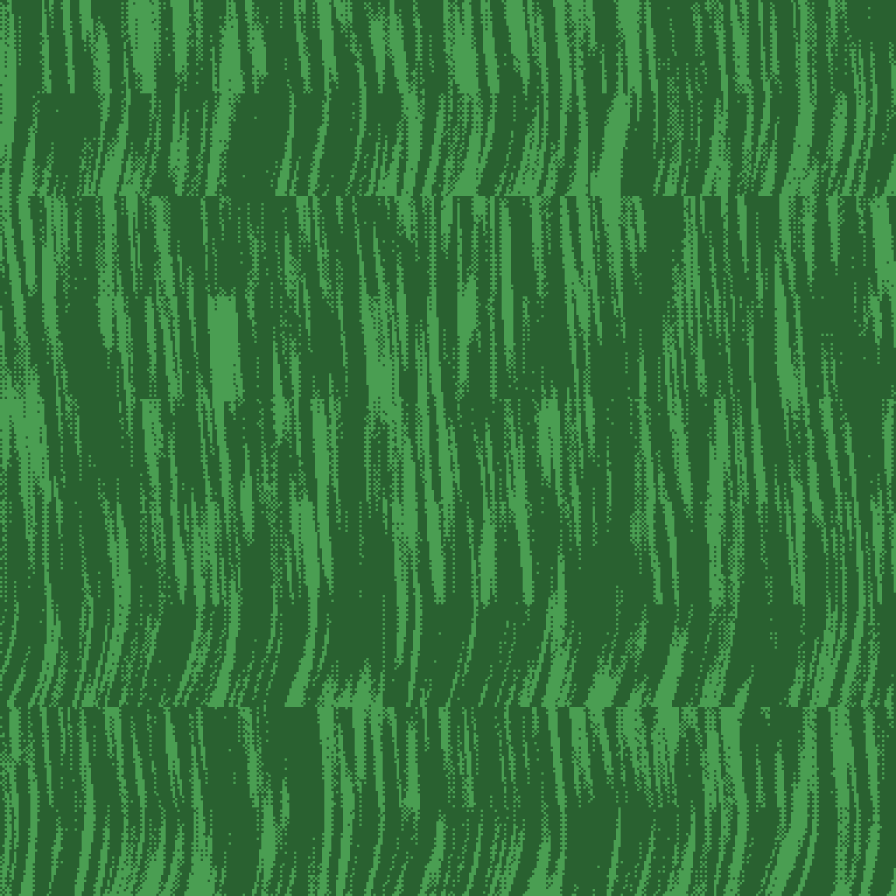
Give the GLSL for this texture, as a WebGL 1 fragment shader.

```glsl
precision highp float;
// Dithered two-tone grass: thin upright blades in stacked rows, some fanning at the base.

uniform vec2 u_resolution;

#define TEXELS 384.0
#define ROWS 8.77
#define ROW_OFFSET 0.14
#define ROW_JUMP 0.22
#define BLADES vec2(98.0, 9.0)
#define FINE_BLADES vec2(215.0, 14.0)
#define LEAN 0.075
#define FAN_REACH 0.03
#define TONE_LOW 0.47
#define TONE_HIGH 0.70
#define SHADE vec3(0.16, 0.38, 0.19)
#define BLADE vec3(0.29, 0.62, 0.32)

float hash(vec2 p) {
  vec3 q = fract(vec3(p.xyx) * 0.1031);
  q += dot(q, q.yzx + 33.33);
  return fract((q.x + q.y) * q.z);
}

float valueNoise(vec2 p) {
  vec2 cell = floor(p);
  vec2 s = smoothstep(0.0, 1.0, fract(p));
  float low = mix(hash(cell), hash(cell + vec2(1.0, 0.0)), s.x);
  float high = mix(hash(cell + vec2(0.0, 1.0)), hash(cell + 1.0), s.x);
  return mix(low, high, s.y);
}

// One column of varying brightness; odd columns are lighter to keep blades apart
float column(float id, float y) {
  y += 17.0 * hash(vec2(id, 91.0));
  float knot = floor(y);
  float s = smoothstep(0.0, 1.0, y - knot);
  float parity = 0.24 * (mod(id, 2.0) - 0.5);
  return parity + mix(hash(vec2(id, knot)), hash(vec2(id, knot + 1.0)), s);
}

// Tapered vertical streaks blended between neighbouring columns
float streaks(vec2 p) {
  float id = floor(p.x);
  float s = smoothstep(0.0, 1.0, p.x - id);
  return mix(column(id, p.y), column(id + 1.0, p.y), s);
}

// Ordered dither thresholds
float bayer2(vec2 a) {
  a = mod(floor(a), 2.0);
  return fract(a.x * 0.5 + a.y * a.y * 0.75);
}

float bayer4(vec2 a) {
  return bayer2(a * 0.5) * 0.25 + bayer2(a);
}

float grassTone(vec2 p) {
  float height = p.y * ROWS + ROW_OFFSET;
  float row = floor(height);
  float t = height - row;

  // The lowest row and every fifth one spread to the left at the base
  float fan = 1.0 - step(0.5, abs(mod(row, 5.0) - 2.0));
  fan = max(fan, 1.0 - step(0.5, row));

  // Neighbouring blades sway and lean by differing amounts
  float sway = valueNoise(vec2(p.x * 16.0, p.y * 5.0 + 5.0));
  float spread = valueNoise(vec2(p.x * 14.0, row * 3.0 + 0.5));
  float bend = fan * FAN_REACH * (0.2 + 1.2 * spread) * pow(1.0 - t, 1.5);
  vec2 q = vec2(p.x + LEAN * p.y + bend + 0.012 * sway, p.y);

  vec2 jump = vec2(40.0, row * ROW_JUMP);
  float tone = 0.56 * streaks(q * BLADES + jump);
  tone += 0.44 * streaks(q * FINE_BLADES + jump + vec2(300.0, 60.0));

  // Faint patches, and weight toward the row edges
  tone += 0.06 * (valueNoise(p * vec2(6.0, 4.0) + 20.0) - 0.5);
  tone += mix(0.03 * (t - 0.5), 0.13 * (0.55 - t), fan);
  return smoothstep(TONE_LOW, TONE_HIGH, tone);
}

float litTexel(vec2 cell) {
  float grain = 0.3 * (hash(cell + 7.0) - 0.5);
  float threshold = bayer4(cell) + 0.03 + grain;
  return step(clamp(threshold, 0.02, 0.97), grassTone((cell + 0.5) / TEXELS));
}

void main() {
  float side = min(u_resolution.x, u_resolution.y);
  vec2 u = gl_FragCoord.xy / side * TEXELS;

  // Blend the four nearest texels by their coverage of this pixel
  vec2 corner = floor(u + 0.5);
  vec2 cover = clamp((u - corner) * side / TEXELS + 0.5, 0.0, 1.0);
  float low = mix(litTexel(corner - 1.0), litTexel(corner - vec2(0.0, 1.0)), cover.x);
  float high = mix(litTexel(corner - vec2(1.0, 0.0)), litTexel(corner), cover.x);
  float lit = mix(low, high, cover.y);

  gl_FragColor = vec4(mix(SHADE, BLADE, lit), 1.0);
}
```
